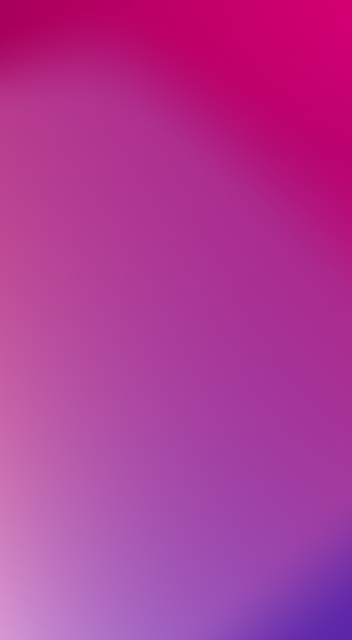
Reproduce this background procedurally as a Shadertoy shader.

```glsl
// A soft portrait gradient: a magenta-to-lilac field with a crimson sweep along the top
// and a violet corner. The field is a 3x3 colour grid blended by quadratic weights;
// the sweep and the corner are smooth masks laid over it.

// Field colours: left, centre and right at each height
const vec3 TOP_LEFT      = vec3(0.70, 0.21, 0.56);
const vec3 TOP_CENTRE    = vec3(0.68, 0.17, 0.55);
const vec3 TOP_RIGHT     = vec3(0.68, 0.14, 0.54);
const vec3 MIDDLE_LEFT   = vec3(0.76, 0.33, 0.61);
const vec3 MIDDLE_CENTRE = vec3(0.67, 0.23, 0.60);
const vec3 MIDDLE_RIGHT  = vec3(0.67, 0.17, 0.56);
const vec3 BOTTOM_LEFT   = vec3(0.84, 0.60, 0.83);
const vec3 BOTTOM_CENTRE = vec3(0.62, 0.37, 0.75);
const vec3 BOTTOM_RIGHT  = vec3(0.60, 0.30, 0.70);

// Crimson sweep
const vec3 CRIMSON_DARK   = vec3(0.66, 0.00, 0.36);
const vec3 CRIMSON_BRIGHT = vec3(0.83, 0.00, 0.45);
const vec3 CRIMSON_LOW    = vec3(0.73, 0.01, 0.44);
const float SWEEP_DEPTH   = 0.045;              // base distance from the top
const float SWEEP_CREST_X = 0.32;               // where the edge bends
const float SWEEP_TILT    = 0.145;
const float SWEEP_BEND    = 0.325;
const float SWEEP_ROUND   = 0.02;
const vec2  SWEEP_BLUR    = vec2(0.07, 0.14);   // half width at left and right

// Violet corner
const vec3 VIOLET         = vec3(0.36, 0.15, 0.66);
const vec2 CORNER_SIZE    = vec2(0.27, 0.135);
const vec2 CORNER_FADE    = vec2(0.10, 1.90);

// Quadratic through a, b and c at t = 0, 0.5 and 1
vec3 blendThree(vec3 a, vec3 b, vec3 c, float t) {
    return a * (1.0 - t) * (1.0 - 2.0 * t)
         + b * 4.0 * t * (1.0 - t)
         + c * t * (2.0 * t - 1.0);
}

vec3 colourField(vec2 p) {
    vec3 top    = blendThree(TOP_LEFT, TOP_CENTRE, TOP_RIGHT, p.x);
    vec3 middle = blendThree(MIDDLE_LEFT, MIDDLE_CENTRE, MIDDLE_RIGHT, p.x);
    vec3 bottom = blendThree(BOTTOM_LEFT, BOTTOM_CENTRE, BOTTOM_RIGHT, p.x);
    return blendThree(bottom, middle, top, p.y);
}

// Rounded bend falling gently to the left and steeply to the right
float sweepMask(float x, float depth) {
    float dx = x - SWEEP_CREST_X;
    float edge = SWEEP_DEPTH + SWEEP_TILT * dx
               + SWEEP_BEND * sqrt(dx * dx + SWEEP_ROUND);
    float blur = mix(SWEEP_BLUR.x, SWEEP_BLUR.y, x);
    return smoothstep(-blur, blur, edge - depth);
}

vec3 crimson(float x, float depth) {
    vec3 right = mix(CRIMSON_BRIGHT, CRIMSON_LOW, smoothstep(0.0, 0.28, depth));
    return mix(CRIMSON_DARK, right, x);
}

float cornerMask(vec2 p) {
    float reach = (1.0 - p.x) / CORNER_SIZE.x + p.y / CORNER_SIZE.y;
    return 1.0 - smoothstep(CORNER_FADE.x, CORNER_FADE.y, reach);
}

void mainImage(out vec4 fragColor, in vec2 fragCoord) {
    vec2 p = fragCoord / iResolution.xy;
    float depth = 1.0 - p.y;

    vec3 colour = colourField(p);
    colour = mix(colour, VIOLET, cornerMask(p));
    colour = mix(colour, crimson(p.x, depth), sweepMask(p.x, depth));

    fragColor = vec4(clamp(colour, 0.0, 1.0), 1.0);
}
```
